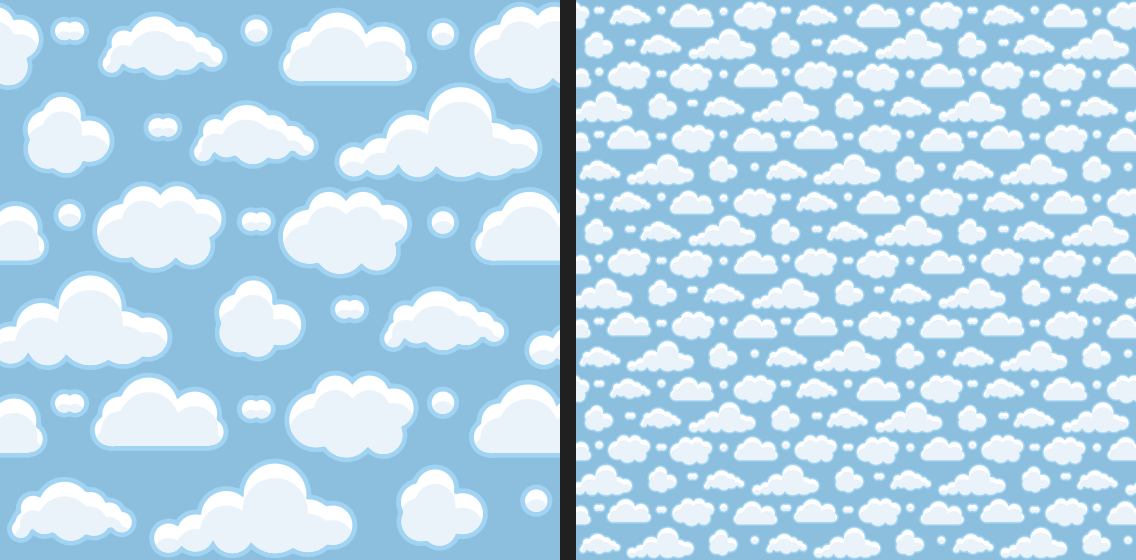
Left, the tile; right, the same tile 3 across and 3 down.
Write a Shadertoy shader that draws this pattern.

```glsl
// Seamless sky of flat, outlined cartoon clouds with small puffs between them.
#define ROWS 6            // even; two rows hold one set of clouds
#define COLUMNS 3
#define ORIGIN vec2(-0.209, -0.2434) // first cloud; keeps the borders on open sky
#define JITTER 0.016      // random offset, in canvas widths
#define UNIT 0.01         // cloud shapes are drawn in hundredths of the canvas
#define RIM 0.87          // outline width, in UNITs
#define SHADE_DROP 2.8    // depth of the white caps, in UNITs
#define SHADE_GROW 0.2
#define FILLET 0.35       // rounding where lobes meet

const vec3 SKY   = vec3(0.55, 0.745, 0.87);
const vec3 EDGE  = vec3(0.63, 0.83, 0.95);
const vec3 CAP   = vec3(1.0);
const vec3 SHADE = vec3(0.918, 0.95, 0.98);

float hash(vec2 p) {
    return fract(sin(dot(p, vec2(127.1, 311.7))) * 43758.5453);
}

float smoothMin(float a, float b) {
    float h = max(FILLET - abs(a - b), 0.0) / FILLET;
    return min(a, b) - h * h * FILLET * 0.25;
}

// Merges a round lobe into the distance d.
void lobe(inout float d, vec2 p, float x, float y, float r) {
    d = smoothMin(d, length(p - vec2(x, y)) - r);
}

float roundBox(vec2 p, vec2 halfSize, float r) {
    vec2 q = abs(p) - halfSize + r;
    return length(max(q, 0.0)) + min(max(q.x, q.y), 0.0) - r;
}

// Signed distance to one cloud, in UNITs.
float cloud(int kind, vec2 p) {
    float d = 1e3;
    if (kind == 0) {                     // long bank with a tall hump
        lobe(d, p, 3.9, 2.9, 5.6);
        lobe(d, p, 3.9, -2.0, 5.5);
        lobe(d, p, -4.8, -0.9, 4.5);
        lobe(d, p, -3.7, -3.9, 3.6);
        lobe(d, p, -10.3, -3.9, 3.3);
        lobe(d, p, -15.1, -4.8, 2.6);
        lobe(d, p, 9.8, -2.6, 4.7);
        lobe(d, p, 14.2, -2.5, 3.5);
    } else if (kind == 1) {              // compact round cloud
        lobe(d, p, -1.0, 3.4, 3.4);
        lobe(d, p, 3.9, -1.1, 3.65);
        lobe(d, p, -3.8, 1.0, 3.3);
        lobe(d, p, -3.5, -2.5, 3.5);
        lobe(d, p, -0.2, -3.8, 3.0);
        lobe(d, p, 0.0, 0.0, 3.5);
    } else if (kind == 2) {              // arched cloud with thin ends
        lobe(d, p, -1.6, 0.8, 4.7);
        lobe(d, p, -0.5, -1.6, 3.4);
        lobe(d, p, -7.2, 0.8, 2.2);
        lobe(d, p, -5.2, -1.2, 2.6);
        lobe(d, p, -8.6, -1.6, 1.7);
        lobe(d, p, -9.4, -2.9, 1.6);
        lobe(d, p, 2.9, 0.8, 2.9);
        lobe(d, p, 3.6, -1.2, 2.9);
        lobe(d, p, 6.4, -0.4, 2.2);
        lobe(d, p, 8.6, -1.7, 1.8);
    } else if (kind == 3) {              // flat-bottomed cloud
        d = roundBox(p - vec2(0.2, -3.5), vec2(9.0, 2.5), 0.6);
        lobe(d, p, -1.8, 1.0, 5.2);
        lobe(d, p, 6.4, -0.3, 4.0);
        lobe(d, p, -6.9, -0.4, 3.2);
        lobe(d, p, -8.7, -3.2, 2.75);
        lobe(d, p, 9.2, -3.5, 2.35);
    } else if (kind == 4) {              // broad puffy cloud
        lobe(d, p, -6.4, -1.0, 4.8);
        lobe(d, p, -3.0, 3.4, 3.6);
        lobe(d, p, 3.1, 3.5, 3.5);
        lobe(d, p, 7.5, 1.2, 3.5);
        lobe(d, p, -1.0, -3.0, 4.6);
        lobe(d, p, 5.6, -3.6, 3.4);
        lobe(d, p, 1.7, -0.6, 4.6);
    } else if (kind == 5) {              // single puff
        d = length(p) - 2.0;
    } else {                             // twin puff
        lobe(d, vec2(abs(p.x), p.y), 0.95, 0.0, 1.65);
    }
    return d;
}

// Adds a wrapped cloud; layers = distances to (body, shaded part).
void addCloud(inout vec2 layers, int kind, vec2 offset) {
    vec2 q = (offset - round(offset)) / UNIT;
    if (dot(q, q) > 600.0) return;
    float body = cloud(kind, q);
    float drop = kind > 4 ? SHADE_DROP * 0.7 : SHADE_DROP;
    float shade = cloud(kind, q + vec2(0.0, drop)) - SHADE_GROW;
    layers = min(layers, vec2(body, max(body, shade)));
}

void mainImage(out vec4 fragColor, in vec2 fragCoord) {
    vec2 uv = fragCoord / iResolution.xy, layers = vec2(1e3);
    vec2 cell = 1.0 / vec2(COLUMNS, ROWS);

    // Brick layout: each row slides half a cell, a whole turn over all rows.
    for (int i = 0; i < ROWS * COLUMNS; i++) {
        int row = i / COLUMNS, col = i % COLUMNS;
        bool odd = row % 2 == 1;
        vec2 id = vec2(col, row);
        vec2 site = ORIGIN + cell * vec2(id.x - 0.5 * id.y, id.y);
        vec2 jitter = JITTER * (vec2(hash(id), hash(id + 17.3)) - 0.5);
        int kind = !odd ? col : col < 2 ? 3 + col : 2 + (row / 2) % 3;
        addCloud(layers, kind, uv - site - jitter);

        // Small puffs fill the wider gaps between neighbours.
        vec2 gap = site + vec2(0.5 * cell.x, 0.02 + jitter.x);
        if (odd || col == 1) addCloud(layers, 5 + (col + row / 2) % 2, uv - gap);
    }
    // Paint outline, white caps and shading with one-pixel soft edges.
    float pixel = 1.0 / (iResolution.y * UNIT);
    vec3 cover = clamp(0.5 - vec3(layers.x - RIM, layers) / pixel, 0.0, 1.0);
    vec3 color = mix(mix(SKY, EDGE, cover.x), CAP, cover.y);
    fragColor = vec4(mix(color, SHADE, cover.z), 1.0);
}
```
